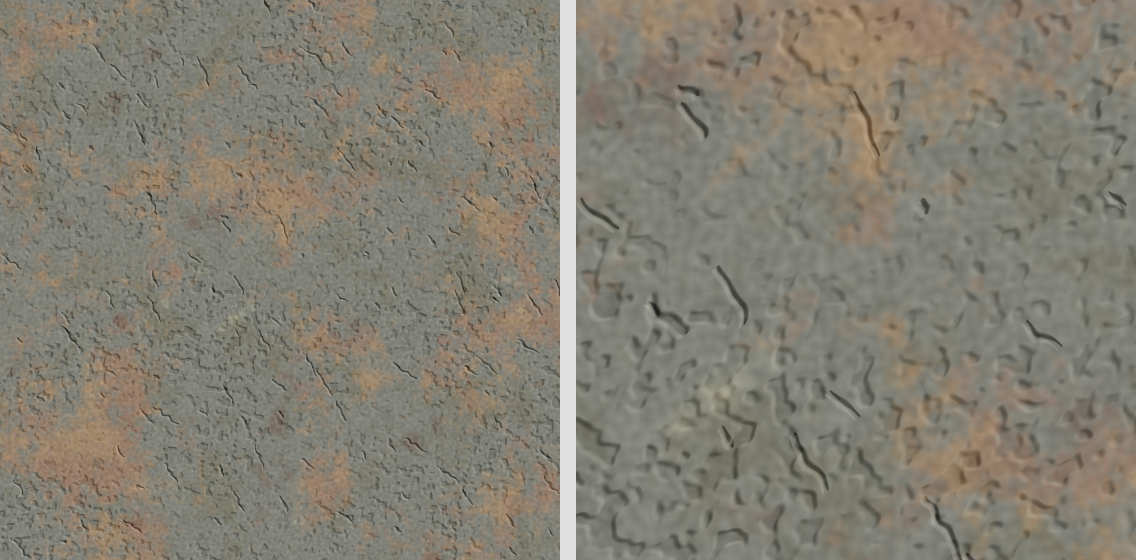
Left: the whole. Right: its middle third, enlarged.
Reproduce this texture procedurally as a WebGL 1 fragment shader.

```glsl
precision highp float;
uniform vec2 u_resolution;

#define STAIN_SCALE 4.2
#define STAIN_AMOUNT 0.85
#define PIT_SCALE 62.0
#define PIT_DEPTH 0.85
#define CRACK_CELLS 15.0
#define CRACK_SHARE 0.5
#define CRACK_WIDTH 0.0021
#define LIGHT_STEP 0.0017
#define SHADOW 0.21
#define HIGHLIGHT 0.10
#define GRAIN 0.05

const vec3 SLATE = vec3(0.488, 0.494, 0.462);
const vec3 OLIVE = vec3(0.470, 0.465, 0.405);
const vec3 RUST = vec3(0.595, 0.475, 0.390);
const vec3 OCHRE = vec3(0.655, 0.545, 0.410);
const vec3 UMBER = vec3(0.430, 0.345, 0.300);
const vec3 CHALK = vec3(0.690, 0.675, 0.570);

vec2 hash2(vec2 p) {
  vec3 q = fract(p.xyx * vec3(0.1031, 0.1030, 0.0973));
  q += dot(q, q.yzx + 33.33);
  return fract((q.xx + q.yz) * q.zy);
}

float corner(vec2 cell, vec2 offset, vec2 f) {
  float angle = 6.2832 * hash2(cell + offset).x;
  return dot(vec2(cos(angle), sin(angle)), f - offset);
}

float gradientNoise(vec2 p) {
  vec2 i = floor(p), f = p - i;
  vec2 u = f * f * f * (f * (f * 6.0 - 15.0) + 10.0);
  float low = mix(corner(i, vec2(0, 0), f), corner(i, vec2(1, 0), f), u.x);
  float high = mix(corner(i, vec2(0, 1), f), corner(i, vec2(1, 1), f), u.x);
  return 1.4 * mix(low, high, u.y);
}

float fbm(vec2 p) {
  float sum = 0.0, gain = 0.6;
  for (int i = 0; i < 4; i++) {
    sum += gain * gradientNoise(p);
    p = mat2(1.6, 1.2, -1.2, 1.6) * p + 17.3;
    gain *= 0.55;
  }
  return sum;
}

// Short ragged cracks, mostly falling to the right
float cracks(vec2 p) {
  p += 0.0045 * vec2(gradientNoise(p * 75.0), gradientNoise(p * 75.0 + 40.0));
  vec2 home = floor(p * CRACK_CELLS);
  float groove = 0.0;
  for (int y = -1; y <= 1; y++) {
    for (int x = -1; x <= 1; x++) {
      vec2 cell = home + vec2(x, y);
      vec2 place = hash2(cell + 71.0), kind = hash2(cell + 133.0);
      float angle = -0.9 + 0.7 * (kind.x - 0.5);
      vec2 along = vec2(cos(angle), sin(angle));
      vec2 d = p - (cell + place) / CRACK_CELLS;
      float reach = mix(0.006, 0.028, kind.y * kind.y);
      float t = clamp(dot(d, along), -reach, reach);
      float width = CRACK_WIDTH * (1.15 - 0.7 * abs(t) / reach);
      float line = 1.0 - smoothstep(0.3 * width, 1.6 * width, length(d - along * t));
      groove = max(groove, line * step(hash2(cell + 211.0).x, CRACK_SHARE));
    }
  }
  return groove;
}

// Flat plateau broken by small pits
float height(vec2 p, float roughness) {
  vec2 q = mat2(0.77, 0.64, -0.64, 0.77) * p * vec2(1.0, 0.9);
  float n = gradientNoise(q * PIT_SCALE) + 0.6 * gradientNoise(q * PIT_SCALE * 2.1 + 9.0);
  float pits = 1.0 - smoothstep(-0.52, -0.06, n + 0.22 - 0.3 * roughness);
  return -PIT_DEPTH * pits * (0.45 + 0.55 * roughness) - cracks(p);
}

// Slate ground with rust, ochre, umber and chalk stains
vec3 stainColour(vec2 p) {
  float broad = fbm(p * STAIN_SCALE + 3.7);
  float mottle = fbm(p * 27.0 + 11.0);
  float fleck = fbm(p * 62.0 + 29.0);
  vec3 colour = mix(SLATE, OLIVE, smoothstep(0.0, 0.5, fbm(p * 9.0 + 51.0) + 0.4 * fleck));
  float rust = smoothstep(-0.08, 0.5, broad + 0.45 * mottle + 0.3 * fleck);
  float warm = smoothstep(-0.25, 0.45, gradientNoise(p * 11.0 + 23.0) + 0.7 * fleck);
  colour = mix(colour, mix(RUST, OCHRE, 0.75 * warm), rust * STAIN_AMOUNT);
  float umber = smoothstep(0.32, 0.75, fbm(p * 7.0 + 87.0) + 0.3 * mottle);
  colour = mix(colour, UMBER, 0.55 * umber);
  float chalk = smoothstep(0.48, 0.85, fbm(p * 6.0 + 141.0) + 0.35 * mottle);
  return mix(colour, CHALK, 0.65 * chalk);
}

void main() {
  vec2 p = gl_FragCoord.xy / u_resolution.y;
  float roughness = smoothstep(-0.4, 0.4, fbm(p * 6.5 + 61.0));

  // Relief lit from the upper right
  vec2 towardLight = LIGHT_STEP * normalize(vec2(1.0, 0.8));
  float near = height(p + towardLight, roughness);
  float far = height(p - towardLight, roughness);
  float relief = far - near;
  float shade = HIGHLIGHT * max(relief, 0.0) + SHADOW * min(relief, 0.0);
  shade += 0.045 * (near + far) * 0.5 + 0.016;
  shade += GRAIN * gradientNoise(p * 145.0) + 0.02 * gradientNoise(p * 34.0 + 5.0);

  vec3 colour = stainColour(p) + shade * vec3(1.0, 0.98, 0.94);
  gl_FragColor = vec4(clamp(colour, 0.0, 1.0), 1.0);
}
```
